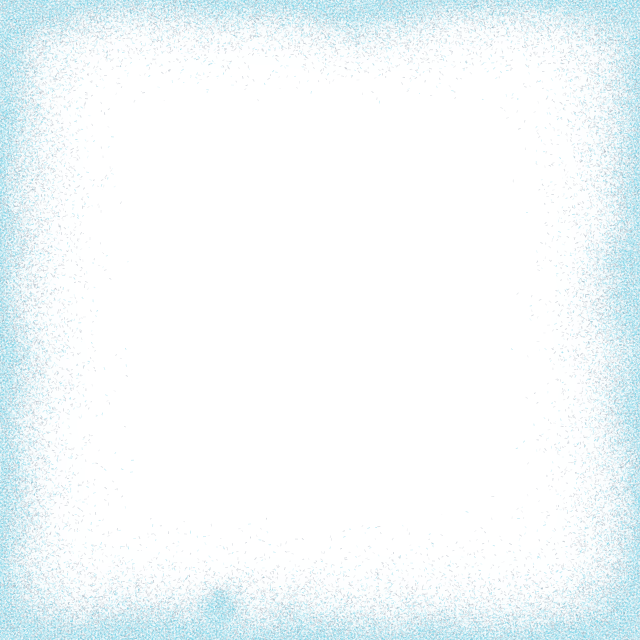
Reproduce this background procedurally as a WebGL 2 fragment shader.

```glsl
#version 300 es
precision highp float;
// White sheet with a frosty border of fine, scattered cyan and grey flecks.

uniform vec2 u_resolution;
out vec4 fragColor;

const vec3 PAPER = vec3(1.0);
const vec3 CYAN = vec3(0.34, 0.78, 0.88);
const vec3 GREY = vec3(0.54, 0.59, 0.65);
const vec3 HAZE = vec3(0.45, 0.77, 0.86);
const float HAZE_STRENGTH = 0.12;

const float FADE_DEPTH = 0.047;     // how far the frost reaches inward
const float FADE_POWER = 1.25;
const float FADE_CUTOFF = 0.002;    // keeps the middle clean
const float CORNER_ROUND = 0.038;
const float TOP_SQUEEZE = 1.2;      // the top band is thinner
const float EDGE_WOBBLE = 0.022;
const float MAX_FILL = 0.82;        // chance of a fleck at the very edge

const int LAYERS = 12;
const float CELLS = 190.0;          // flecks across the canvas, per layer
const float HALF_WIDTH = 0.085;     // fleck size, in cells
const float HALF_LENGTH = 0.32;
const float JITTER = 0.24;
const float SOFTNESS = 1.2;
const vec2 OPACITY = vec2(0.12, 0.46);

// Denser drifts: centre, radius, inward push
const int DRIFTS = 7;
const vec4 DRIFT[DRIFTS] = vec4[](
  vec4(0.343, 0.060, 0.034, 0.068),
  vec4(0.235, 0.010, 0.085, 0.028),
  vec4(0.535, 0.975, 0.085, 0.032),
  vec4(0.010, 0.960, 0.090, 0.020),
  vec4(0.985, 0.590, 0.090, 0.022),
  vec4(0.010, 0.400, 0.100, 0.015),
  vec4(0.920, 0.010, 0.070, 0.015));

vec3 hash3(vec3 p) {
  p = fract(p * vec3(0.1031, 0.1030, 0.0973));
  p += dot(p, p.yxz + 33.33);
  return fract((p.xxy + p.yxx) * p.zyx);
}

vec2 gradient(vec2 cell) {
  float angle = 6.28318 * hash3(vec3(cell, 71.0)).x;
  return vec2(cos(angle), sin(angle));
}

float gradientNoise(vec2 p) {
  vec2 i = floor(p), f = fract(p);
  vec2 u = f * f * f * (f * (f * 6.0 - 15.0) + 10.0);
  vec2 e = vec2(1.0, 0.0);
  float low = mix(dot(gradient(i), f), dot(gradient(i + e), f - e), u.x);
  float high = mix(dot(gradient(i + e.yx), f - e.yx),
                   dot(gradient(i + e.xx), f - e.xx), u.x);
  return mix(low, high, u.y);
}

// Frost density: falls off from the rounded, wobbling border
float frostDensity(vec2 p) {
  float side = min(p.x, 1.0 - p.x);
  float level = min(p.y, (1.0 - p.y) * TOP_SQUEEZE);
  float depth = -CORNER_ROUND * log(exp(-side / CORNER_ROUND) + exp(-level / CORNER_ROUND));
  depth += EDGE_WOBBLE * (gradientNoise(p * 7.0 + 20.0) + 0.5 * gradientNoise(p * 19.0 + 50.0));
  for (int i = 0; i < DRIFTS; i++) {
    vec2 offset = (p - DRIFT[i].xy) / DRIFT[i].z;
    depth -= DRIFT[i].w * exp(-dot(offset, offset));
  }
  return exp(-pow(max(depth, 0.0) / FADE_DEPTH, FADE_POWER)) - FADE_CUTOFF;
}

// Coverage of a short stroke around the origin
float fleck(vec2 p, float angle, float halfLength, float blur) {
  vec2 along = vec2(cos(angle), sin(angle));
  float d = length(p - along * clamp(dot(p, along), -halfLength, halfLength));
  return clamp((HALF_WIDTH - d) / blur + 0.5, 0.0, 1.0);
}

void main() {
  vec2 p = gl_FragCoord.xy / u_resolution;
  float blur = SOFTNESS * CELLS / min(u_resolution.x, u_resolution.y);
  float density = frostDensity(p);
  vec3 color = mix(PAPER, HAZE, HAZE_STRENGTH * max(density, 0.0));

  // Each layer is a turned grid holding at most one fleck per cell
  for (int i = 0; i < LAYERS; i++) {
    float layer = float(i);
    float turn = 0.4 + layer * 2.4;
    mat2 spin = mat2(cos(turn), sin(turn), -sin(turn), cos(turn));
    vec2 grid = spin * p * CELLS + layer * vec2(17.3, 41.7) + 400.0;
    vec3 place = hash3(vec3(floor(grid), layer + 3.0));
    vec3 look = hash3(vec3(floor(grid), layer + 47.0));
    float present = step(place.z, density * MAX_FILL);
    vec2 local = fract(grid) - 0.5 - (place.xy - 0.5) * JITTER;
    float stroke = fleck(local, look.x * 6.28318, HALF_LENGTH * mix(0.4, 1.0, look.y), blur);
    vec3 ink = mix(GREY, CYAN, step(look.z, 0.3 + 0.5 * density));
    float opacity = mix(OPACITY.x, OPACITY.y, fract(look.z * 7.0 + look.y));
    color = mix(color, ink, present * stroke * opacity);
  }
  fragColor = vec4(color, 1.0);
}
```
